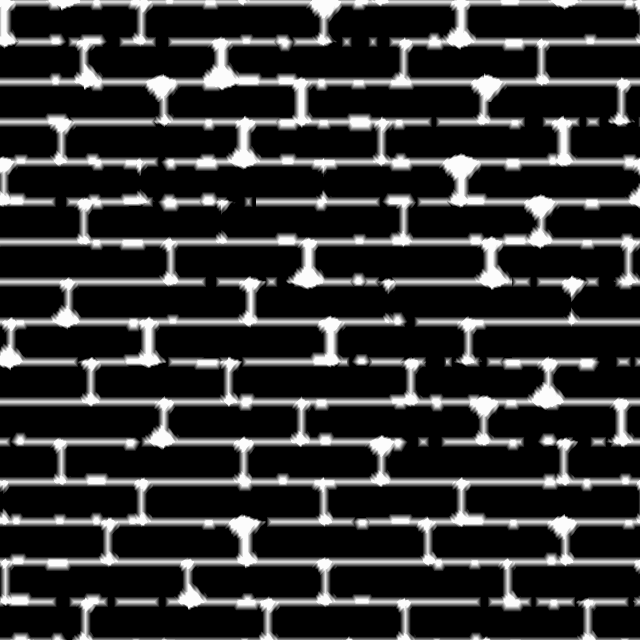
Give the GLSL for this pattern, as a WebGL 2 fragment shader.

```glsl
#version 300 es
precision highp float;

uniform vec2 u_resolution;
out vec4 fragColor;

float hash(vec2 p) {
    return fract(sin(dot(p, vec2(12.989, 78.233))) * 4375.85);
}

// Sideways shift of a course, in units of one short + long brick pair
float courseShift(float row) {
    return 0.012 + 0.25 * row + 0.022 * step(abs(row - 7.5), 1.6)
         + 0.075 * step(12.5, row);
}

// Horizontal mortar line, broken mostly on every second line
float bedJoint(float x, float fromLine, float line) {
    float cell = floor(x / 0.62);
    float zone = step(hash(vec2(floor(x / 3.2) + 3.0, line + 41.0)), 0.45);
    float chance = mix(0.015, 0.07 + 0.4 * zone, mod(line, 2.0));
    float worn = step(hash(vec2(cell + 7.0, line * 3.0)), chance);
    float center = (cell + 0.45 + 0.1 * hash(vec2(cell, line + 9.0))) * 0.62;
    float halfGap = mix(0.11, 0.31, hash(vec2(cell + 5.0, line + 23.0)));
    float gap = mix(-1.0, halfGap - abs(x - center), worn);
    return max(fromLine - 0.062, gap);
}

// Vertical mortar joint with flared ends; inside is the depth into its course
float headJoint(float x, float inside, float row, float line) {
    float u = x / 8.0 - courseShift(row);
    float pair = floor(u);
    float q = u - pair;
    float nearest = q < 0.215 ? 0.0 : (q < 0.715 ? 1.0 : 2.0);
    float place = nearest < 0.5 ? 0.0 : (nearest < 1.5 ? 0.43 : 1.0);
    float id = pair * 2.0 + nearest;
    float dx = (q - place) * 8.0;
    float side = step(0.0, dx);

    float present = step(0.14, hash(vec2(id + 3.0, row * 1.7 + 11.0)));
    float wide = smoothstep(0.6, 0.8, hash(vec2(id + 17.0, row + 29.0)));
    float halfWidth = present * mix(0.062, 0.125, wide);
    float joint = mix(1.0, max(abs(dx) - halfWidth, -inside), present);

    // Each corner is chipped by its own amount
    vec2 corner = vec2(id * 2.0 + side + 13.0, row * 2.0 + line + 5.0);
    float chip = mix(0.16, 0.28, hash(corner));
    float broken = step(0.78, hash(vec2(id + 31.0, row * 3.0 + line)));
    chip += broken * mix(0.08, 0.26, hash(corner + 19.0));
    float rough = 0.028 * sin(x * 31.0 + line) + 0.022 * sin(x * 53.0 + inside * 43.0);
    float depth = max(inside, -3.0 * inside);
    float flare = (abs(dx) - halfWidth + depth - chip + rough) * 0.72;
    return min(joint, flare);
}

// Flat lumps of mortar along the brick edges
float lumps(float x, float inside, float row, float line) {
    float cell = floor(x / 0.95);
    vec2 seed = vec2(cell + 43.0, row * 2.0 + line * 5.0);
    float center = (cell + 0.42 + 0.16 * hash(seed)) * 0.95;
    float radius = mix(0.17, 0.36, pow(hash(seed + 7.0), 3.0));
    float depth = max(inside, -2.0 * inside);
    float height = mix(0.13, 0.18, hash(seed + 13.0));
    float slope = (abs(x - center) + 0.6 * depth - radius) * 0.85;
    float lump = max(slope, depth - height);
    return mix(1.0, lump, step(hash(seed + 3.0), 0.25));
}

void main() {
    // Sixteen courses, counted down from the top
    vec2 uv = gl_FragCoord.xy / u_resolution;
    float x = uv.x * 16.0;
    float y = (1.0 - uv.y) * 16.0 - 0.048;
    float line = floor(y + 0.5);

    // Join the wear of the courses above and below the nearest line
    float mortar = bedJoint(x, abs(y - line), line);
    for (int i = 0; i < 2; i++) {
        float row = line - 1.0 + float(i);
        float inside = (y - line) * (2.0 * float(i) - 1.0);
        mortar = min(mortar, headJoint(x, inside, row, line));
        mortar = min(mortar, lumps(x, inside, row, line));
    }

    float soft = max(0.074, 12.0 / u_resolution.y);
    float ink = clamp(0.5 - 0.5 * mortar / soft, 0.0, 1.0);
    fragColor = vec4(vec3(0.99 * ink), 1.0);
}
```
